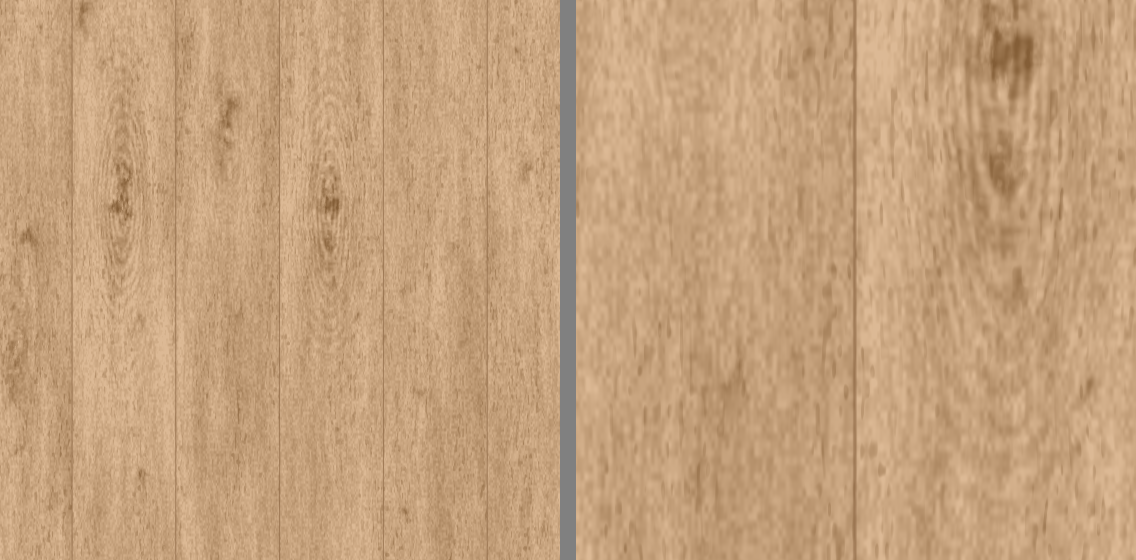
Left, the full canvas; right, a detail of the centre.
Write a three.js fragment shader that draws this texture.

```glsl
varying vec2 vUv;

const float PLANK_WIDTH = 0.1853;
const float FIRST_SEAM = 0.1287;
const vec3 PALE_OAK = vec3(0.815, 0.675, 0.53);
const vec3 BROWN_OAK = vec3(0.65, 0.505, 0.355);
const vec3 SEAM_BROWN = vec3(0.57, 0.42, 0.28);

float hash(vec2 p) {
  vec3 q = fract(vec3(p.xyx) * 0.1031);
  q += dot(q, q.yzx + 33.33);
  return fract((q.x + q.y) * q.z);
}

float noise(vec2 p) {
  vec2 i = floor(p);
  vec2 f = fract(p);
  f = f * f * (3.0 - 2.0 * f);
  float low = mix(hash(i), hash(i + vec2(1.0, 0.0)), f.x);
  float high = mix(hash(i + vec2(0.0, 1.0)), hash(i + 1.0), f.x);
  return mix(low, high, f.y);
}

float fbm(vec2 p) {
  float sum = 0.0;
  float amp = 0.5;
  for (int i = 0; i < 4; i++) {
    sum += amp * noise(p);
    p = p * 2.07 + 13.7;
    amp *= 0.5;
  }
  return sum / 0.9375;
}

// Gaussian falloff around a centre
float bump(vec2 d, vec2 size) {
  vec2 q = d / size;
  return exp(-dot(q, q));
}

// Broken dark heart inside a streaky stain
float knot(vec2 d, vec2 size, vec2 grainPos) {
  vec2 warp = vec2(fbm(grainPos * 42.0), fbm(grainPos * 36.0 + 9.0)) - 0.5;
  vec2 ragged = d + size * 2.0 * warp;
  float streaks = smoothstep(0.35, 0.65, fbm(grainPos * vec2(130.0, 45.0)));
  float heart = bump(ragged, size * vec2(0.4, 0.65));
  return bump(ragged, size) * (0.15 + 0.6 * streaks) + heart * (0.15 + 0.6 * streaks);
}

// Fine fibres, wider bands and short open pores
float grain(vec2 p) {
  float fibres = noise(p * vec2(280.0, 42.0)) - 0.5;
  float speckle = noise(p * vec2(430.0, 210.0)) - 0.5;
  float bands = fbm(p * vec2(66.0, 4.0)) - 0.5;
  float clouds = fbm(p * vec2(15.0, 2.8) + 5.0) - 0.5;
  float pores = smoothstep(0.66, 0.9, noise(p * vec2(340.0, 85.0) + 71.0));
  float poreZone = smoothstep(0.35, 0.65, fbm(p * vec2(30.0, 5.0) + 31.0));
  return 0.38 * fibres + 0.55 * speckle + 0.6 * bands + 0.95 * clouds
       + 0.42 * pores * (0.2 + poreZone);
}

// Nested arches stretched along the plank
float arches(vec2 d, vec2 grainPos) {
  float radius = length(d * vec2(1.0, 0.24));
  float wobble = 11.0 * fbm(grainPos * vec2(22.0, 9.0));
  float wave = sin(radius * 900.0 + wobble);
  return wave * bump(d, vec2(0.048, 0.3)) * (0.25 + 1.2 * noise(grainPos * vec2(200.0, 110.0)));
}

void main() {
  float along = (vUv.x - FIRST_SEAM) / PLANK_WIDTH + 1.0;
  float id = floor(along);
  float across = fract(along);
  vec2 local = vec2(across * PLANK_WIDTH, vUv.y);
  vec2 grainPos = local + vec2(id * 3.71, id * 7.13);

  // Main knot: long in the first planks, small and off centre in the last
  float late = step(3.5, id);
  float strong = mod(id, 2.0);
  vec2 mainPos = vec2((0.48 + 0.28 * late) * PLANK_WIDTH, 0.575 + 0.21 * sin(id * 1.3 - 1.0));
  vec2 mainSize = mix(vec2(0.019, 0.075) + 0.004 * strong, vec2(0.009, 0.012), late);
  vec2 d = local - mainPos;

  // Fibres bend around the knot and drift slowly
  vec2 flow = grainPos;
  flow.x -= d.x * 0.5 * bump(d, mainSize * 1.6);
  flow.x += 0.014 * (fbm(grainPos * vec2(11.0, 6.0)) - 0.5);

  float tone = 0.16 + 0.1 * (hash(vec2(id, 4.0)) - 0.5) + grain(flow);
  tone += mix(0.06, 0.3, strong * (1.0 - late)) * arches(d, flow);
  tone += mix(0.75, 1.0, strong) * knot(d, mainSize, grainPos);

  // Wide streaky stain running through the main knot
  float stain = smoothstep(0.38, 0.64, fbm(flow * vec2(70.0, 16.0) + 17.0));
  tone += 0.5 * (1.0 - late) * stain * bump(d, vec2(0.04, 0.2));

  // Scattered lesser knots
  for (int i = 0; i < 4; i++) {
    vec2 seed = vec2(id + 2.0, float(i) * 5.0 + 11.0);
    vec2 pos = vec2(mix(0.12, 0.88, hash(seed)) * PLANK_WIDTH, hash(seed + 19.0));
    float scale = hash(seed + 37.0);
    vec2 size = mix(vec2(0.005, 0.006), vec2(0.021, 0.036), scale * scale);
    tone += 0.7 * knot(local - pos, size, grainPos);
  }

  // Pale flecks in the cracked wood
  float flecks = smoothstep(0.78, 0.92, noise(grainPos * vec2(190.0, 95.0) + 53.0));
  tone -= 0.6 * flecks * bump(d, mainSize);

  vec3 color = mix(PALE_OAK, BROWN_OAK, clamp(tone, -0.3, 1.8));

  // Thin seam with a faint soft shoulder
  float seamDist = min(across, 1.0 - across) * PLANK_WIDTH;
  float seam = 1.0 - smoothstep(0.0003, 0.0017, seamDist);
  float shoulder = 1.0 - smoothstep(0.0015, 0.005, seamDist);
  color *= 1.0 - 0.015 * shoulder;
  color = mix(color, SEAM_BROWN, 0.65 * seam);

  gl_FragColor = vec4(color, 1.0);
}
```
